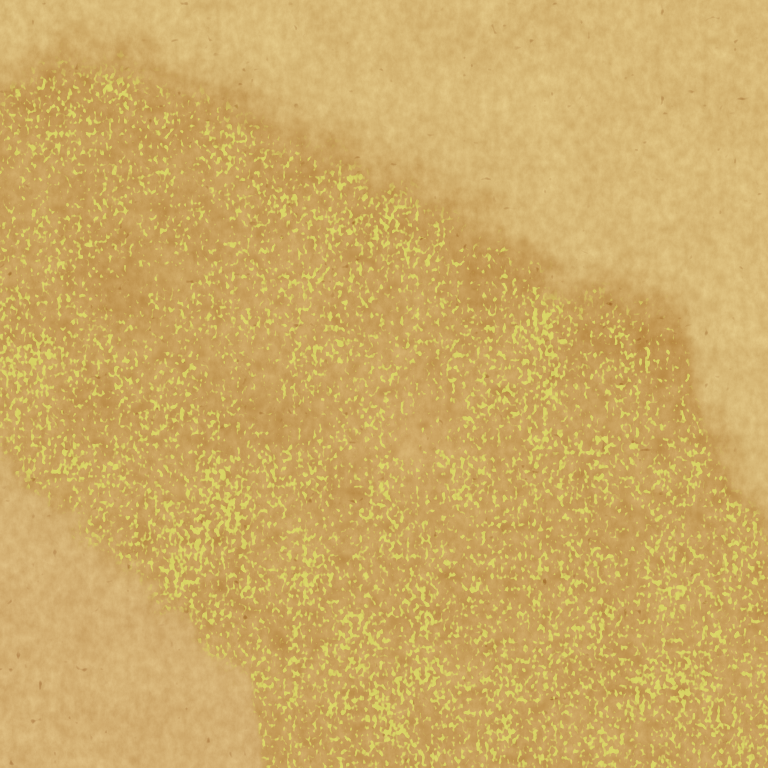
This texture is drawn by a WebGL 2 fragment shader. Its source:

```glsl
#version 300 es
precision highp float;

#define PAPER_COLOR vec3(0.850, 0.728, 0.470)
#define WARM_PAPER vec3(0.832, 0.692, 0.452)
#define STAIN_COLOR vec3(0.783, 0.626, 0.362)
#define FLECK_COLOR vec3(0.855, 0.845, 0.400)
#define EDGE_SOFTNESS 0.042
#define EDGE_RAGGED 0.045
#define FLECK_SCALE vec2(150.0, 118.0)
#define FLECK_START 0.06
#define FLECK_FULL 0.40
#define GRAIN_STRENGTH 0.095
#define SPECK_STRENGTH 0.15

uniform vec2 u_resolution;
out vec4 fragColor;

// Unit gradient from an integer hash of the lattice cell
vec2 gradientAt(ivec2 cell) {
    uint h = uint(cell.x) * 1597334677u ^ uint(cell.y) * 3812015801u;
    h = (h ^ (h >> 15)) * 2246822519u;
    h ^= h >> 13;
    float angle = float(h & 65535u) * 6.28319 / 65536.0;
    return vec2(cos(angle), sin(angle));
}

float gradientNoise(vec2 p) {
    ivec2 cell = ivec2(floor(p));
    vec2 f = fract(p);
    vec2 w = f * f * f * (f * (f * 6.0 - 15.0) + 10.0);
    float a = dot(gradientAt(cell), f);
    float b = dot(gradientAt(cell + ivec2(1, 0)), f - vec2(1.0, 0.0));
    float c = dot(gradientAt(cell + ivec2(0, 1)), f - vec2(0.0, 1.0));
    float d = dot(gradientAt(cell + ivec2(1, 1)), f - vec2(1.0));
    return mix(mix(a, b, w.x), mix(c, d, w.x), w.y);
}

float fbm(vec2 p) {
    float sum = 0.0, amplitude = 0.6;
    for (int i = 0; i < 4; i++) {
        sum += amplitude * gradientNoise(p);
        p = p * 2.03 + vec2(17.3, 9.1);
        amplitude *= 0.6;
    }
    return sum;
}

// Soft round weight around a centre
float spot(vec2 p, vec2 center, float radius) {
    vec2 d = (p - center) / radius;
    return exp(-dot(d, d));
}

// Borders of the diagonal stain, as heights over x
float upperBorder(float x) {
    float notch = (x - 0.74) / 0.045;
    return 1.02 - 0.47 * x - 0.13 * exp(-x / 0.07) - 0.045 * exp(-notch * notch)
        - 0.1 * smoothstep(0.875, 0.925, x) - 1.3 * max(x - 0.9, 0.0);
}

float lowerBorder(float x) {
    return 0.410 - 0.93 * x - 0.2 * smoothstep(0.325, 0.36, x);
}

void main() {
    vec2 uv = gl_FragCoord.xy / u_resolution;

    // Stain mask with ragged, feathered borders
    float ragged = EDGE_RAGGED * fbm(uv * 24.0 + 3.7);
    float below = 0.85 * (upperBorder(uv.x) - uv.y) + ragged;
    float above = 0.72 * (uv.y - lowerBorder(uv.x)) + ragged;
    float stain = smoothstep(-EDGE_SOFTNESS, EDGE_SOFTNESS, below)
        * smoothstep(-0.026, 0.026, above);

    // Paper and stain tones
    float cloud = fbm(uv * 12.0 + 21.0);
    float lowerSide = smoothstep(0.55, 0.25, uv.y + 0.5 * uv.x);
    vec3 color = mix(PAPER_COLOR, WARM_PAPER, lowerSide);
    float paleWear = spot(uv, vec2(0.53, 0.44), 0.08) + 0.6 * spot(uv, vec2(0.36, 0.61), 0.08);
    float darkRim = 0.6 * smoothstep(0.15, 0.03, below)
        + 0.5 * spot(uv, vec2(0.17, 0.64), 0.1) + 0.6 * spot(uv, vec2(0.86, 0.55), 0.06);
    vec3 stainTone = STAIN_COLOR + vec3(0.03, 0.035, 0.04) * paleWear
        - vec3(0.018, 0.028, 0.032) * darkRim;
    color = mix(color, stainTone, stain);
    color += vec3(0.04, 0.055, 0.055) * cloud;

    // Fibrous grain, brown mottling and scattered dark specks
    float grain = fbm(uv * vec2(80.0, 62.0) + 5.0);
    color += GRAIN_STRENGTH * vec3(0.75, 1.0, 1.05) * grain;
    float mottle = smoothstep(0.10, 0.50, gradientNoise(uv * vec2(40.0, 46.0) + 63.0) + 0.3 * grain);
    color -= vec3(0.030, 0.042, 0.045) * mottle * mix(0.55, 1.0, stain);
    float speck = smoothstep(0.34, 0.60, gradientNoise(uv * 105.0 + 41.0));
    speck *= smoothstep(0.05, 0.35, gradientNoise(uv * 27.0 + 13.0));
    color -= SPECK_STRENGTH * vec3(0.75, 1.0, 0.9) * speck;

    // Yellow flecks, gathered into loose upright clusters
    float density = 0.05 * smoothstep(0.75, 0.05, uv.y) - 0.01
        + 0.11 * (spot(uv, vec2(0.30, 0.34), 0.06) + spot(uv, vec2(0.51, 0.71), 0.06)
        + spot(uv, vec2(0.70, 0.53), 0.07) + spot(uv, vec2(0.03, 0.52), 0.08)
        + spot(uv, vec2(0.51, 0.12), 0.06) + spot(uv, vec2(0.15, 0.89), 0.05)
        + spot(uv, vec2(0.68, 0.57), 0.03) + spot(uv, vec2(0.24, 0.26), 0.05)
        + spot(uv, vec2(0.41, 0.71), 0.04) + spot(uv, vec2(0.89, 0.11), 0.05))
        - 0.14 * (spot(uv, vec2(0.53, 0.44), 0.06) + spot(uv, vec2(0.19, 0.65), 0.07)
        + spot(uv, vec2(0.88, 0.55), 0.06) + spot(uv, vec2(0.65, 0.69), 0.06)
        + spot(uv, vec2(0.35, 0.45), 0.05));
    float cluster = 0.22 * gradientNoise(uv * vec2(19.0, 14.0) + 31.0)
        + 0.26 * gradientNoise(uv * vec2(48.0, 32.0) + 7.0);
    float fleckField = 0.75 * gradientNoise(uv * FLECK_SCALE)
        + 0.5 * gradientNoise(uv * FLECK_SCALE * 1.7 + 11.0);
    float fleck = smoothstep(FLECK_START, FLECK_FULL, fleckField + cluster + density);
    fleck *= smoothstep(0.0, 0.045, below) * smoothstep(-0.012, 0.02, above);
    color = mix(color, FLECK_COLOR + 0.04 * grain, 0.95 * fleck);

    fragColor = vec4(clamp(color, 0.0, 1.0), 1.0);
}
```
